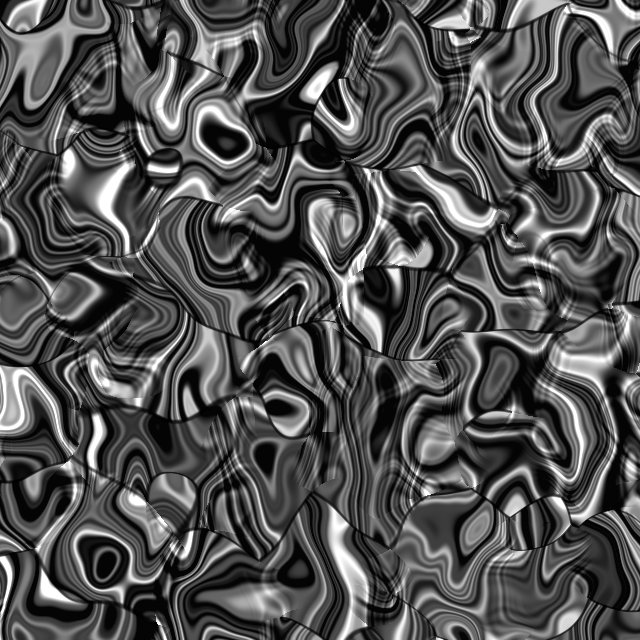
This texture is drawn by a WebGL 1 fragment shader. Its source:

```glsl
precision highp float;

uniform vec2 u_resolution;

const vec2 PATCH_GRID = vec2(7.5, 6.5);
const vec2 FLOW_SCALE = vec2(9.0, 5.5);

vec2 hash2(vec2 p) {
  vec3 q = fract(p.xyx * vec3(0.1031, 0.1030, 0.0973));
  q += dot(q, q.yzx + 33.33);
  return fract((q.xx + q.yz) * q.zy);
}

float slope(vec2 corner, vec2 offset) {
  float angle = 6.2832 * hash2(corner).x;
  return dot(vec2(cos(angle), sin(angle)), offset);
}

vec2 fade(vec2 t) {
  return t * t * t * (t * (t * 6.0 - 15.0) + 10.0);
}

float gradientNoise(vec2 p) {
  vec2 i = floor(p), f = fract(p), s = fade(f), e = vec2(1.0, 0.0);
  float low = mix(slope(i, f), slope(i + e, f - e), s.x);
  float high = mix(slope(i + e.yx, f - e.yx), slope(i + 1.0, f - 1.0), s.x);
  return mix(low, high, s.y);
}

float lineNoise(float x, float seed) {
  float i = floor(x), f = x - i;
  float left = hash2(vec2(i, seed)).x * 2.0 - 1.0;
  float right = hash2(vec2(i + 1.0, seed)).x * 2.0 - 1.0;
  return mix(left * f, right * (f - 1.0), fade(vec2(f)).x);
}

vec2 warp(vec2 p, float scale, float amount) {
  return p + amount * vec2(gradientNoise(p * scale + 3.7),
                           gradientNoise(p * scale + 41.3));
}

// Smooth height whose contours become the strands of one patch
float flowPhase(vec2 p, vec2 seed) {
  vec2 q = warp(p + seed, 11.0, 0.045);
  return 5.0 * gradientNoise(q * FLOW_SCALE) + 13.0 * p.x;
}

// Layered contour tones; octaves finer than a pixel fade away
float strands(vec2 p, vec2 seed, float pixel) {
  float phase = flowPhase(p, seed);
  vec2 change = vec2(flowPhase(p + vec2(pixel, 0.0), seed),
                     flowPhase(p + vec2(0.0, pixel), seed)) - phase;
  float footprint = length(change);
  float sum = 0.0, frequency = 1.0, amplitude = 1.0;
  for (int octave = 0; octave < 3; octave++) {
    float visible = 1.0 - smoothstep(0.35, 0.95, frequency * footprint);
    float x = phase * frequency + seed.y + 50.0;
    sum += visible * amplitude * lineNoise(x, float(octave) * 7.0 + 2.0);
    frequency *= 2.1;
    amplitude *= 0.8;
  }
  return sum * 5.3;
}

// Weighted cells with curved borders: the two nearest centres and the gap
float findPatches(vec2 p, out vec2 nearest, out vec2 second) {
  vec2 base = floor(p);
  float nearestDistance = 100.0, secondDistance = 100.0;
  nearest = second = base;
  for (int y = -2; y <= 2; y++) {
    for (int x = -2; x <= 2; x++) {
      vec2 cell = base + vec2(float(x), float(y));
      vec2 centre = cell + hash2(cell + 19.0);
      float weight = mix(0.55, 1.5, hash2(cell + 73.0).x);
      float d = length(p - centre) / weight;
      if (d < nearestDistance) {
        secondDistance = nearestDistance;
        second = nearest;
        nearestDistance = d;
        nearest = centre;
      } else if (d < secondDistance) {
        secondDistance = d;
        second = centre;
      }
    }
  }
  return secondDistance - nearestDistance;
}

float toneCurve(float z) {
  return clamp(0.285 + 0.25 * z + 0.03 * z * z, 0.015, 1.0);
}

void main() {
  float pixel = 1.0 / min(u_resolution.x, u_resolution.y);
  vec2 p = gl_FragCoord.xy * pixel;

  vec2 nearest, second;
  float gap = findPatches(warp(p, 8.0, 0.05) * PATCH_GRID + 20.0, nearest, second);

  // Side borders interweave softly, upper and lower borders cut sharply
  vec2 across = abs(normalize(nearest - second + 0.0001));
  float softness = smoothstep(0.55, 0.95, across.x);
  float other = 0.5 - 0.5 * smoothstep(0.0, mix(0.025, 0.55, softness), gap);
  float own = 1.0 - other;

  float z = own * strands(p, hash2(floor(nearest)) * 40.0, pixel)
          + other * strands(p, hash2(floor(second)) * 40.0, pixel);
  z /= length(vec2(own, other));

  float seam = (1.0 - smoothstep(0.005, 0.04, gap)) * (1.0 - softness);
  gl_FragColor = vec4(vec3(toneCurve(z) * (1.0 - 0.75 * seam)), 1.0);
}
```
